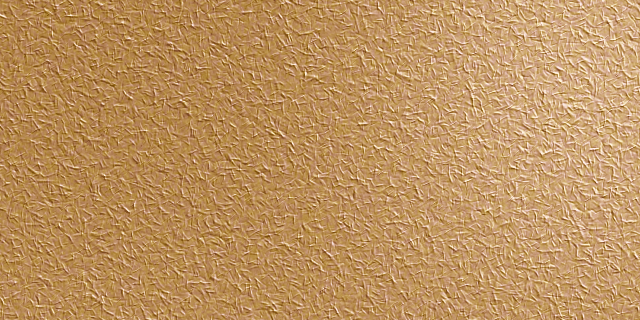
This texture is drawn by a Shadertoy shader. Its source:

```glsl
const vec3 SHADOW = vec3(0.49, 0.30, 0.09);
const vec3 BRONZE = vec3(0.63, 0.44, 0.20);
const vec3 GOLD   = vec3(0.73, 0.555, 0.34);
const vec3 SAND   = vec3(0.84, 0.69, 0.53);
const vec3 CREAM  = vec3(0.95, 0.86, 0.76);
const vec3 GLINT  = vec3(1.00, 0.95, 0.87);

const vec2 LIGHT_DIR = vec2(0.58, 0.81);
const int LAYERS = 5;

vec4 hash4(vec2 cell, float seed) {
    vec4 q = fract(vec4(cell.xyx, cell.y + seed) * vec4(0.1031, 0.1030, 0.0973, 0.1099)
                   + seed * 0.137);
    q += dot(q, q.wzxy + 33.33);
    return fract((q.xxyz + q.yzzw) * q.zywx);
}

mat2 rotation(float angle) {
    float c = cos(angle), s = sin(angle);
    return mat2(c, s, -s, c);
}

float valueNoise(vec2 p, float seed) {
    vec2 i = floor(p), f = fract(p);
    f = f * f * (3.0 - 2.0 * f);
    float low  = mix(hash4(i, seed).x, hash4(i + vec2(1, 0), seed).x, f.x);
    float high = mix(hash4(i + vec2(0, 1), seed).x, hash4(i + vec2(1, 1), seed).x, f.x);
    return mix(low, high, f.y);
}

// Folded noise: sharp connected ridge lines
float wrinkle(vec2 p, float seed) {
    float fold = 2.0 * valueNoise(p, seed) - 1.0;
    return 1.0 - sqrt(fold * fold + 0.01);
}

// Height of one slightly bent crease with tapered ends, in cell units
float crease(vec2 p, float angle, float halfLength, float width, float bend) {
    vec2 axis = vec2(cos(angle), sin(angle));
    float along = dot(p, axis);
    float across = dot(p, vec2(-axis.y, axis.x)) + bend * along * along;
    float taper = 1.0 - smoothstep(0.3 * halfLength, halfLength, abs(along));
    return taper * exp(-across * across / (width * width));
}

// One crease per cell, summed over the neighbourhood
float creaseLayer(vec2 p, float seed) {
    vec2 home = floor(p);
    float height = 0.0;
    for (int y = -1; y <= 1; y++)
    for (int x = -1; x <= 1; x++) {
        vec2 cell = home + vec2(x, y);
        vec4 place = hash4(cell, seed);
        vec4 form = hash4(cell, seed + 5.3);
        float rise = mix(-0.8, 1.2, form.x);
        height += rise * crease(p - cell - place.xy, place.z * 3.14159,
                                mix(0.55, 0.95, place.w), mix(0.07, 0.14, form.y),
                                0.5 * (form.z - 0.5));
    }
    return height;
}

float foilHeight(vec2 p) {
    float height = 0.0;
    for (int i = 0; i < LAYERS; i++) {
        float k = float(i);
        vec2 q = rotation(0.4 + 0.7 * k) * p;
        height += creaseLayer(q * (27.0 + 6.5 * k) + 50.0, 1.7 + 3.1 * k);
    }
    height += 0.40 * wrinkle(rotation(0.6) * p * 48.0 + 90.0, 23.0);
    height += 0.30 * wrinkle(rotation(1.3) * p * 85.0 + 90.0, 29.0);
    return height;
}

// Slope toward the light, from a central difference
float relief(vec2 p, float reach) {
    return foilHeight(p - LIGHT_DIR * reach) - foilHeight(p + LIGHT_DIR * reach);
}

float softSpot(vec2 p, vec2 centre, vec2 falloff) {
    vec2 q = (p - centre) * falloff;
    return exp(-dot(q, q));
}

// Tone 0 is bronze, each whole step is the next brighter metal colour
vec3 metalRamp(float tone) {
    vec3 c = mix(SHADOW, BRONZE, clamp(tone + 1.0, 0.0, 1.0));
    c = mix(c, GOLD, clamp(tone, 0.0, 1.0));
    c = mix(c, SAND, clamp(tone - 1.0, 0.0, 1.0));
    c = mix(c, CREAM, clamp(tone - 2.0, 0.0, 1.0));
    return mix(c, GLINT, clamp(tone - 3.0, 0.0, 1.0));
}

void mainImage(out vec4 fragColor, in vec2 fragCoord) {
    vec2 p = fragCoord / iResolution.y;

    // Broad sheen
    float glow = softSpot(p, vec2(1.85, 0.76), vec2(1.4, 1.2));
    float bounce = softSpot(p, vec2(0.3, -0.1), vec2(0.8, 2.2));
    float tone = 0.68 + 1.2 * glow + 0.25 * bounce;

    // Crumpled surface and fine grain
    tone += relief(p, 0.0024) * mix(1.4, 1.65, glow);
    tone += 0.6 * (valueNoise(p * 220.0, 7.0) - 0.5);

    // Flecks of rosy and yellow metal
    float blush = valueNoise(p * 120.0, 11.0) - 0.5;
    vec3 color = metalRamp(tone) + blush * vec3(0.0, -0.035, 0.13);

    fragColor = vec4(clamp(color, 0.0, 1.0), 1.0);
}
```
